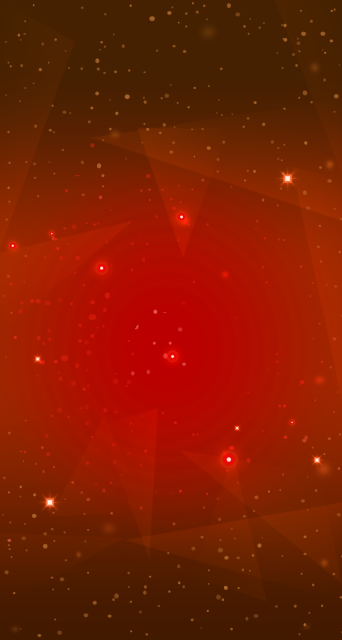
Give the GLSL for this background, as a Shadertoy shader.

```glsl
// Red nebula glow with faint glassy facets, scattered dust, ringed orbs and star sparkles.
#define GLOW_CENTER vec2(0.260, 0.455)
#define GLOW_RADIUS 0.34
#define CORE_RED vec3(0.73, 0.0, 0.0)
#define WARM_RUST vec3(0.62, 0.155, 0.0)
#define TOP_BROWN vec3(0.27, 0.13, 0.005)
#define BASE_BROWN vec3(0.26, 0.10, 0.0)
#define FACET_TINT vec3(0.065, 0.022, 0.0)
#define DUST_TAN vec3(0.74, 0.46, 0.20)
#define DUST_RED vec3(0.92, 0.13, 0.06)
#define DUST_PINK vec3(0.95, 0.42, 0.42)

// Hash without sine: two values in 0..1 per cell
vec2 hash22(vec2 p) {
    vec3 q = fract(p.xyx * vec3(0.1031, 0.1030, 0.0973));
    q += dot(q, q.yzx + 33.33);
    return fract((q.xx + q.yz) * q.zy);
}

float cross2(vec2 a, vec2 b) { return a.x * b.y - a.y * b.x; }

// Antialiased disc
float disc(float d, float r) {
    float px = 0.75 / iResolution.y;
    return 1.0 - smoothstep(r - px, r + px, d);
}

// Triangle, bright along edge ab and fading towards corner c
float facet(vec2 p, vec2 a, vec2 b, vec2 c) {
    float area = cross2(b - a, c - a);
    vec3 w = vec3(cross2(c - b, p - b), cross2(a - c, p - c), cross2(b - a, p - a)) / area;
    vec3 heights = abs(area) / vec3(distance(b, c), distance(c, a), distance(a, b));
    vec3 edge = w * heights;
    float inside = min(edge.x, min(edge.y, edge.z));
    float px = 1.0 / iResolution.y;
    return smoothstep(-px, px, inside) * (1.0 - clamp(w.z, 0.0, 1.0));
}

// One speck at most per grid cell; returns sharp and soft coverage
vec2 dust(vec2 p, float cells, float radius, float density, float seed) {
    vec2 id = floor(p * cells);
    vec2 place = hash22(id + seed);
    vec2 pick = hash22(id + seed + 71.0);
    vec2 q = (fract(p * cells) - mix(vec2(0.2), vec2(0.8), place)) / cells;
    q.x *= 0.8 + 0.4 * place.y;
    float r = radius * (0.55 + 0.75 * pick.y * pick.y);
    float d = length(q);
    float keep = step(pick.x, density) * (0.45 + 0.55 * place.x);
    return keep * vec2(disc(d, r), exp(-d * d / (r * r)));
}

// Red disc with a thin rim and a bright core
vec3 orb(vec3 col, vec2 p, vec3 o) {
    float d = distance(p, o.xy);
    float rim = disc(d, o.z) - disc(d, o.z * 0.76);
    col += vec3(0.22, 0.03, 0.01) * exp(-d * d / (o.z * o.z * 1.6));
    col = mix(col, vec3(0.86, 0.16, 0.04), 0.6 * rim);
    col = mix(col, vec3(0.93, 0.02, 0.02), 0.9 * disc(d, o.z * 0.62));
    return mix(col, vec3(1.0, 0.90, 0.84), disc(d, o.z * 0.24));
}

// Square star with diagonal and upright rays
vec3 sparkle(vec3 col, vec2 p, vec3 s) {
    vec2 q = (p - s.xy) / s.z;
    vec2 k = vec2(q.x + q.y, q.x - q.y) * 0.7071;
    float d = length(q);
    float rays = exp(-12.0 * min(abs(k.x), abs(k.y))) + 0.6 * exp(-12.0 * min(abs(q.x), abs(q.y)));
    col += vec3(0.85, 0.36, 0.12) * rays * exp(-1.8 * d) * (1.0 - smoothstep(0.8, 1.6, d));
    col += vec3(0.45, 0.12, 0.04) * exp(-4.0 * d * d);
    float box = max(abs(q.x), abs(q.y));
    col = mix(col, vec3(0.96, 0.48, 0.28), 0.8 * disc(box * s.z, s.z * 0.42));
    return mix(col, vec3(1.0, 0.93, 0.88), disc(box * s.z, s.z * 0.24));
}

void mainImage(out vec4 fragColor, in vec2 fragCoord) {
    // Canvas units: height is 1, width keeps the layout of a tall frame
    vec2 p = fragCoord / iResolution.xy * vec2(0.535, 1.0);

    // Vertical warmth and central glow
    float warmth = smoothstep(0.0, 0.42, p.y) * (1.0 - smoothstep(0.56, 0.9, p.y));
    vec3 col = mix(mix(BASE_BROWN, TOP_BROWN, p.y), WARM_RUST, warmth);
    float d = length((p - GLOW_CENTER) * vec2(1.1, 1.0));
    float glow = 1.0 - smoothstep(0.02, GLOW_RADIUS, d);
    col = mix(col, CORE_RED, glow);
    col += vec3(0.006, 0.003, 0.0) * sin(d * 260.0) * glow * (1.0 - glow) * 4.0;

    // Facets
    float f = facet(p, vec2(0.286, 0.599), vec2(0.215, 0.80), vec2(0.358, 0.80));
    f += facet(p, vec2(0.143, 0.785), vec2(0.535, 0.655), vec2(0.535, 0.845));
    f += 0.7 * facet(p, vec2(0.0, 0.61), vec2(0.117, 0.935), vec2(0.0, 1.0));
    f += 0.8 * facet(p, vec2(0.0, 0.605), vec2(0.208, 0.655), vec2(0.0, 0.48));
    f += 0.5 * facet(p, vec2(0.43, 1.0), vec2(0.535, 0.727), vec2(0.535, 1.0));
    f += 0.7 * facet(p, vec2(0.456, 0.74), vec2(0.535, 0.375), vec2(0.535, 0.72));
    f += facet(p, vec2(0.195, 0.156), vec2(0.535, 0.215), vec2(0.535, 0.06));
    f += 0.7 * facet(p, vec2(0.28, 0.297), vec2(0.535, 0.088), vec2(0.50, 0.26));
    f += 0.6 * facet(p, vec2(0.365, 0.29), vec2(0.417, 0.06), vec2(0.30, 0.10));
    f += 0.8 * facet(p, vec2(0.247, 0.362), vec2(0.234, 0.127), vec2(0.156, 0.336));
    f += 0.5 * facet(p, vec2(0.163, 0.35), vec2(0.078, 0.193), vec2(0.23, 0.20));
    f += 0.5 * facet(p, vec2(0.0, 0.167), vec2(0.195, 0.16), vec2(0.0, 0.05));
    col += FACET_TINT * f;

    // Dust: tan far out, red nearer, a pink cluster at the heart
    vec3 dustColor = mix(DUST_TAN, DUST_RED, smoothstep(0.05, 0.4, glow + 0.15 * warmth));
    float outer = smoothstep(0.10, 0.30, d);
    for (int i = 0; i < 3; i++) {
        float n = float(i);
        float speck = dust(p, 24.0 + 9.0 * n, 0.0030 - 0.0005 * n, 0.04 + 0.25 * outer, 13.0 * n + 5.0).x;
        col = mix(col, dustColor, 0.8 * speck);
    }
    float leftCloud = exp(-dot((p - vec2(0.12, 0.49)) * vec2(11.0, 6.0), (p - vec2(0.12, 0.49)) * vec2(11.0, 6.0)));
    col = mix(col, DUST_RED, 0.55 * dust(p, 46.0, 0.0038, 0.5 * leftCloud, 90.0).x);
    float heart = 1.0 - smoothstep(0.05, 0.075, d);
    col = mix(col, DUST_PINK, 0.8 * dust(p, 40.0, 0.0036, 0.5 * heart, 31.0).x);
    col += dustColor * 0.3 * dust(p, 13.0, 0.0075, 0.25 * outer, 47.0).y;

    // Orbs and sparkles: position and size
    vec3 orbs[7] = vec3[7](vec3(0.284, 0.661, 0.009), vec3(0.159, 0.581, 0.010), vec3(0.358, 0.282, 0.014),
        vec3(0.020, 0.616, 0.007), vec3(0.270, 0.443, 0.009), vec3(0.081, 0.635, 0.004), vec3(0.457, 0.340, 0.004));
    for (int i = 0; i < 7; i++) col = orb(col, p, orbs[i]);
    vec3 stars[5] = vec3[5](vec3(0.450, 0.721, 0.015), vec3(0.078, 0.215, 0.015), vec3(0.496, 0.281, 0.010),
        vec3(0.059, 0.439, 0.008), vec3(0.371, 0.331, 0.006));
    for (int i = 0; i < 5; i++) col = sparkle(col, p, stars[i]);

    fragColor = vec4(clamp(col, 0.0, 1.0), 1.0);
}
```
